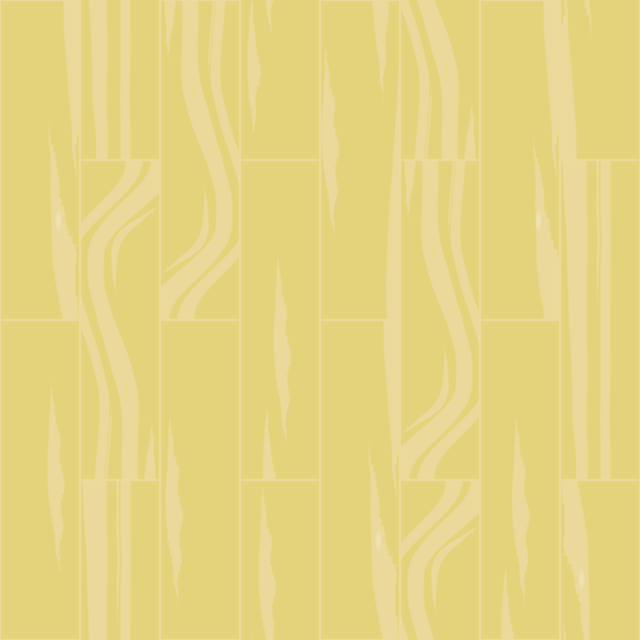
A WebGL 2 fragment shader for this texture:

```glsl
#version 300 es
precision highp float;
// Pale yellow wooden planks, staggered by half a length, with streaked and curling grain.
uniform vec2 u_resolution;
out vec4 fragColor;

// Plank grain: 0 spindle pair, 1 bold streak, 2 straight, 3 curl, 4 lone spindle,
// 5 spindle with edge streaks; a negative kind is turned upside down.
const int KIND[16] = int[16](1, 4, 3, 2, -3, 4, 0, 0, 5, 1, -3, 3, 1, 0, 2, -1);
const vec2 SHIFT[16] = vec2[16](
    vec2(0), vec2(0.19, -0.1), vec2(0), vec2(0), vec2(0), vec2(-0.33, 0), vec2(0.02, 0), vec2(-0.17, -0.28),
    vec2(-0.38, -0.15), vec2(0), vec2(0), vec2(0), vec2(0.06, 0.04), vec2(0), vec2(0), vec2(0));

vec2 gradientAt(vec2 cell) {
    float angle = 6.2832 * fract(sin(dot(cell, vec2(127.1, 311.7))) * 4375.85);
    return vec2(cos(angle), sin(angle));
}

float gradientNoise(vec2 p) {
    vec2 i = floor(p), f = fract(p), u = f * f * (3.0 - 2.0 * f), e = vec2(1, 0);
    return mix(mix(dot(gradientAt(i), f), dot(gradientAt(i + e.xy), f - e.xy), u.x),
               mix(dot(gradientAt(i + e.yx), f - e.yx), dot(gradientAt(i + 1.0), f - 1.0), u.x), u.y);
}

// Smooth-edged stripe around a centre line
float stripe(float x, float centre, float halfWidth) {
    float aa = 8.0 / u_resolution.x;
    return smoothstep(-aa, aa, halfWidth - abs(x - centre)) * smoothstep(0.0, aa, halfWidth);
}

// Leaning streak with long tapered tips and stepped, ragged sides
float spindle(vec2 p, float x, float top, float bottom, float halfWidth, float lean) {
    float v = (floor(p.y * 42.0) + 0.5) / 42.0;
    float t = (v - top) / (bottom - top);
    float taper = smoothstep(0.0, 0.55, t) * smoothstep(1.0, 0.5, t);
    float ragged = gradientNoise(vec2(v * 14.0, x * 9.0 + 0.4));
    return stripe(p.x, x + lean * (t - 0.5) + 0.04 * ragged, halfWidth * taper * (1.0 + 0.4 * ragged));
}

float boldGrain(vec2 p, vec2 shift) {
    vec2 q = p - shift;
    float streak = spindle(q, 0.8, 0.33, 1.3, 0.14, 0.42);
    return max(streak, spindle(p, 0.96, -0.7, 0.62, 0.17, -0.06));
}

float straightGrain(vec2 p) {
    float wobble = 0.03 * gradientNoise(vec2(p.y * 7.0, 3.5));
    float wide = stripe(p.x, mix(0.18, 0.28, p.y) + wobble, mix(0.15, 0.07, p.y));
    float narrow = stripe(p.x, 0.57 + 0.5 * wobble, 0.06);
    float hair = stripe(p.x, 0.47 + wobble, 0.014 * smoothstep(0.55, 0.3, p.y));
    return max(wide, max(narrow, hair));
}

float curlGrain(vec2 p) {
    float v = p.y, wobble = 0.025 * gradientNoise(vec2(v * 9.0, 7.3));
    float bend = 1.05 - 0.85 * smoothstep(0.0, 0.3, v) + 0.43 * smoothstep(0.33, 0.8, v) + wobble;
    float slant = 1.0 + 0.7 * smoothstep(0.3, 0.12, v);
    float outer = bend - 0.38 + 0.1 * sin(3.1416 * v);
    float ink = stripe(p.x, bend, slant * (0.1 + 0.03 * smoothstep(0.2, 0.0, abs(v - 0.65))));
    ink = max(ink, stripe(p.x, outer, 0.06 * slant));
    ink = max(ink, stripe(p.x, outer + 0.085, 0.013 * smoothstep(0.72, 0.85, v)));
    // Crescent inside the bend, then a short streak at the corner
    float crescent = smoothstep(0.13, 0.22, v) * smoothstep(0.46, 0.24, v);
    ink = max(ink, stripe(p.x, bend + 0.23 + 1.5 * max(0.22 - v, 0.0), 0.05 * slant * crescent));
    return max(ink, spindle(p, 0.88, 0.78, 1.25, 0.08, -0.04));
}

float spindleGrain(vec2 p, vec2 shift, int kind) {
    vec2 q = p - shift;
    float ink = spindle(q, 0.5, 0.25, 0.93, 0.1, 0.12);
    if (kind == 0) ink = max(ink, spindle(q, 0.33, 0.73, 1.25, 0.07, 0.06));
    if (kind == 5) {
        ink = max(ink, spindle(p, 0.75, -0.4, 0.36, 0.1, 0.1));
        ink = max(ink, spindle(p, 0.96, 0.05, 1.6, 0.13, -0.1));
    }
    return ink;
}

void main() {
    vec2 uv = gl_FragCoord.xy / u_resolution;

    // Eight columns, two planks per column; odd columns drop by half a plank
    float column = floor(uv.x * 8.0);
    float along = fract(1.0 - uv.y - 0.25 * mod(column, 2.0)) * 2.0;
    vec2 plank = vec2(fract(uv.x * 8.0), fract(along));
    int index = int(column) * 2 + int(along);
    int kind = KIND[index];
    vec2 p = kind < 0 ? 1.0 - plank : plank;
    kind = abs(kind);

    float grain = kind == 1 ? boldGrain(p, SHIFT[index])
                : kind == 2 ? straightGrain(p)
                : kind == 3 ? curlGrain(p)
                : spindleGrain(p, SHIFT[index], kind);
    vec3 color = mix(vec3(0.895, 0.828, 0.48), vec3(0.918, 0.852, 0.605), grain);

    // Small bright flecks in the widest grain
    vec2 fleckAt = kind == 1 ? vec2(0.73, 0.69) : kind == 2 ? vec2(0.16, 0.52) : vec2(0.58, 0.72);
    float fleck = smoothstep(1.0, 0.4, length((p - fleckAt) / vec2(kind == 1 ? 0.045 : 0.018, 0.035)));
    if (kind >= 1 && kind <= 3) color = mix(color, kind == 1 ? vec3(0.93, 0.89, 0.7) : vec3(0.91, 0.86, 0.52), fleck * grain);

    // Pale seams between planks
    vec2 edge = min(plank, 1.0 - plank) / vec2(8.0, 2.0);
    float aa = 0.7 / u_resolution.x;
    float seam = smoothstep(aa, -aa, min(edge.x, edge.y) - 0.0018);
    color = mix(color, vec3(0.93, 0.855, 0.61), seam);
    fragColor = vec4(color, 1.0);
}
```
